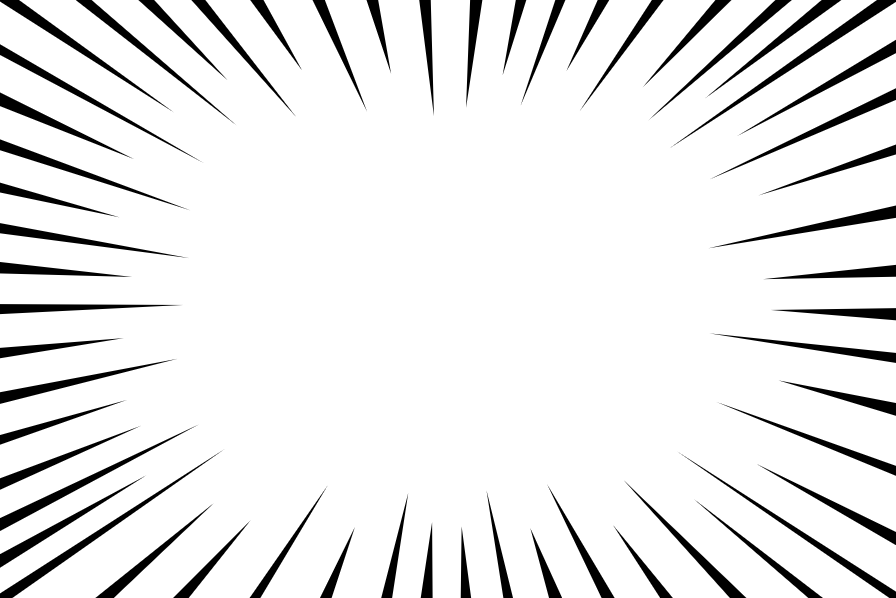
This background is drawn by a Shadertoy shader. Its source:

```glsl
// Black focus lines on white paper: thin wedges run from the frame toward the
// middle and stop around a rounded clear area. A loop turns each wedge index
// into an angle through a spacing curve; long and short wedges alternate.

const int SPIKE_COUNT = 55;
const int KNOT_COUNT = 22;
const float TAU = 6.2831853;
const vec3 PAPER = vec3(1.0);
const vec3 INK = vec3(0.0);
const vec2 CLEAR_RADII = vec2(0.42, 0.293);  // clear area, in canvas heights
const float FIRST_ANGLE = 3.6;               // degrees

// Spacing curve: how far the fan leans from even spacing, in degrees
const float LEAN[KNOT_COUNT] = float[KNOT_COUNT](
    0.0, 2.2, -2.1, -9.1, -6.5, -5.7, 2.4, 9.0, 6.1, 2.6, -1.2,
    -5.1, -7.5, -11.4, -18.8, -17.2, -7.0, -4.6, 0.0, 3.6, 1.0, 2.5);

// Sine-free hash to 0..1
float hash(float n) {
    n = fract(n * 0.1031);
    n *= n + 33.33;
    n *= n + n;
    return fract(n);
}

// Linear blend between the knots of the closed spacing curve
float leanAt(float share) {
    float s = share * float(KNOT_COUNT);
    int knot = int(floor(s + 1e-4));
    float blend = clamp(s - float(knot), 0.0, 1.0);
    return mix(LEAN[knot % KNOT_COUNT], LEAN[(knot + 1) % KNOT_COUNT], blend);
}

// Every second wedge stays near the frame; the order swaps on the left half,
// and swaps back around the lower left corner
float spikeReach(float index, float turn) {
    float corner = (turn - 3.85) / 0.3;
    float side = sign(cos(turn) + 2.0 * exp(-corner * corner));
    float parity = 1.0 - 2.0 * mod(index, 2.0);
    return 1.18 + 0.11 * parity * side + 0.08 * (hash(index + 71.0) - 0.5);
}

// Distance from the centre to a rounded-rectangle outline along dir
float superellipseRadius(vec2 dir, vec2 radii) {
    vec2 q = dir / radii;
    q *= q;
    return pow(dot(q, q), -0.25);
}

// Distance from the centre to the frame along dir
float frameRadius(vec2 dir, vec2 halfSize) {
    vec2 reach = halfSize / max(abs(dir), vec2(1e-4));
    return min(reach.x, reach.y);
}

// Share of a pixel-wide span covered by a wedge that widens from tip to base
float wedgeCoverage(vec2 p, vec2 dir, float tip, float base, float baseHalf, float pixel) {
    float along = dot(p, dir);
    float across = abs(p.x * dir.y - p.y * dir.x);
    float halfWidth = baseHalf * max(along - tip, 0.0) / max(base - tip, 0.02);
    float upper = min(across + 0.5 * pixel, halfWidth);
    float lower = max(across - 0.5 * pixel, -halfWidth);
    return clamp((upper - lower) / pixel, 0.0, 1.0);
}

void mainImage(out vec4 fragColor, in vec2 fragCoord) {
    float pixel = 1.0 / iResolution.y;
    vec2 halfSize = 0.5 * iResolution.xy * pixel;
    vec2 p = fragCoord * pixel - halfSize;

    // Gather all wedges
    float ink = 0.0;
    for (int i = 0; i < SPIKE_COUNT; i++) {
        float index = float(i);
        float share = index / float(SPIKE_COUNT);
        float turn = TAU * share;
        float angle = turn + radians(FIRST_ANGLE + leanAt(share));
        vec2 dir = vec2(cos(angle), sin(angle));
        float base = frameRadius(dir, halfSize);
        float clearing = superellipseRadius(dir, CLEAR_RADII);
        float tip = min(clearing * spikeReach(index, turn), 0.9 * base);
        float baseHalf = mix(0.0075, 0.0105, hash(index + 137.0));
        ink = max(ink, wedgeCoverage(p, dir, tip, base, baseHalf, pixel));
    }

    fragColor = vec4(mix(PAPER, INK, ink), 1.0);
}
```
